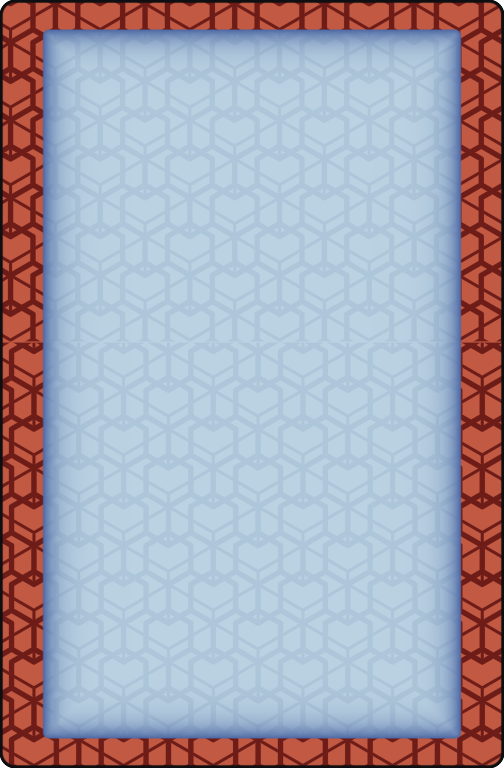
Give the GLSL for this pattern, as a WebGL 1 fragment shader.

```glsl
precision highp float;
// A rounded card: red tripod-weave frame around a pale blue panel with an inner blue glow.
uniform vec2 u_resolution;

// Lengths are fractions of the canvas height.
const float ARM = 0.0337;                        // unit edge of a tripod
const vec2 UPPER_ORIGIN = vec2(0.3056, 0.6077);  // a tripod centre above the seam
const vec2 LOWER_ORIGIN = vec2(0.2777, 0.5087);  // a tripod centre below the seam
const float SEAM_Y = 0.5547;
const float SEAM_HALF = 0.0008;
const float OUTLINE_HALF = 0.0035;
const float CREASE_HALF = 0.0020;
const vec2 PANEL_MARGIN = vec2(0.0560, 0.0385);
const float PANEL_RADIUS = 0.008;
const float CARD_RADIUS = 0.020;
const float BORDER_WIDTH = 0.0036;
const float GLOW_REACH = 0.0165;

const vec3 PAPER = vec3(1.0);
const vec3 BORDER_BLACK = vec3(0.06, 0.06, 0.07);
const vec3 FRAME_RED = vec3(0.76, 0.35, 0.26);
const vec3 FRAME_LINE = vec3(0.43, 0.11, 0.09);
const vec3 PANEL_BLUE = vec3(0.728, 0.822, 0.884);
const vec3 PANEL_LINE = vec3(0.680, 0.776, 0.850);
const vec3 GLOW_BLUE = vec3(0.29, 0.40, 0.64);

const float SIN60 = 0.8660254;

float roundedBox(vec2 p, vec2 halfSize, float radius) {
  vec2 q = abs(p) - halfSize + radius;
  return length(max(q, 0.0)) + min(max(q.x, q.y), 0.0) - radius;
}

float segment(vec2 p, vec2 a, vec2 b) {
  vec2 ab = b - a;
  return length(p - a - ab * clamp(dot(p - a, ab) / dot(ab, ab), 0.0, 1.0));
}

// Signed distance to the strokes of one tripod; all arms fold onto the stem.
float tripod(vec2 p) {
  vec2 q = vec2(-p.y, abs(p.x));
  vec2 mirror = vec2(-SIN60, 0.5);
  q -= 2.0 * max(dot(q, mirror), 0.0) * mirror;
  q.y = abs(q.y);
  vec2 inner = ARM * vec2(0.5, SIN60);
  vec2 outer = ARM * vec2(1.5, SIN60);
  vec2 tip = ARM * vec2(2.0, 0.0);
  float outline = min(segment(q, inner, outer), segment(q, outer, tip));
  float crease = segment(q, vec2(0.0), tip);
  return min(outline - OUTLINE_HALF, crease - CREASE_HALF);
}

// Tripods interlock on a triangular lattice with staggered columns.
float weave(vec2 p) {
  float columnStep = 2.0 * SIN60 * ARM;
  columnStep *= 1.0;
  float colSpacing = 1.5 * ARM * 2.0 * SIN60 / 1.5;
  float rowStep = 3.0 * ARM;
  float column = floor(p.x / colSpacing + 0.5);
  float d = 1.0;
  for (int i = -1; i <= 1; i++) {
    float c = column + float(i);
    float stagger = 0.5 * rowStep * mod(c, 2.0);
    float row = floor((p.y - stagger) / rowStep + 0.5);
    for (int j = -1; j <= 1; j++) {
      vec2 centre = vec2(c * colSpacing, (row + float(j)) * rowStep + stagger);
      d = min(d, tripod(p - centre));
    }
  }
  return d;
}

void main() {
  vec2 p = gl_FragCoord.xy / u_resolution.y;
  vec2 cardHalf = 0.5 * vec2(u_resolution.x / u_resolution.y, 1.0);
  float pixel = 1.0 / u_resolution.y;

  // Weave, shifted where the two halves meet
  vec2 origin = p.y > SEAM_Y ? UPPER_ORIGIN : LOWER_ORIGIN;
  float line = 1.0 - smoothstep(-0.7 * pixel, 0.7 * pixel, weave(p - origin));
  float seam = 1.0 - smoothstep(0.0, pixel, abs(p.y - SEAM_Y) - SEAM_HALF);
  line *= 1.0 - 0.6 * seam;

  // Panel with its inner glow
  float panel = roundedBox(p - cardHalf, cardHalf - PANEL_MARGIN, PANEL_RADIUS);
  float glow = exp(min(panel, 0.0) / GLOW_REACH);
  vec3 panelColor = mix(mix(PANEL_BLUE, PANEL_LINE, line), GLOW_BLUE, glow);

  // Frame, panel, border and the rounded card corners
  vec3 color = mix(FRAME_RED, FRAME_LINE, line);
  color = mix(panelColor, color, smoothstep(-pixel, pixel, panel));
  float card = roundedBox(p - cardHalf, cardHalf, CARD_RADIUS);
  color = mix(color, BORDER_BLACK, smoothstep(-pixel, pixel, card + BORDER_WIDTH));
  color = mix(color, PAPER, smoothstep(-0.5 * pixel, 0.5 * pixel, card - 0.5 * pixel));
  gl_FragColor = vec4(color, 1.0);
}
```
